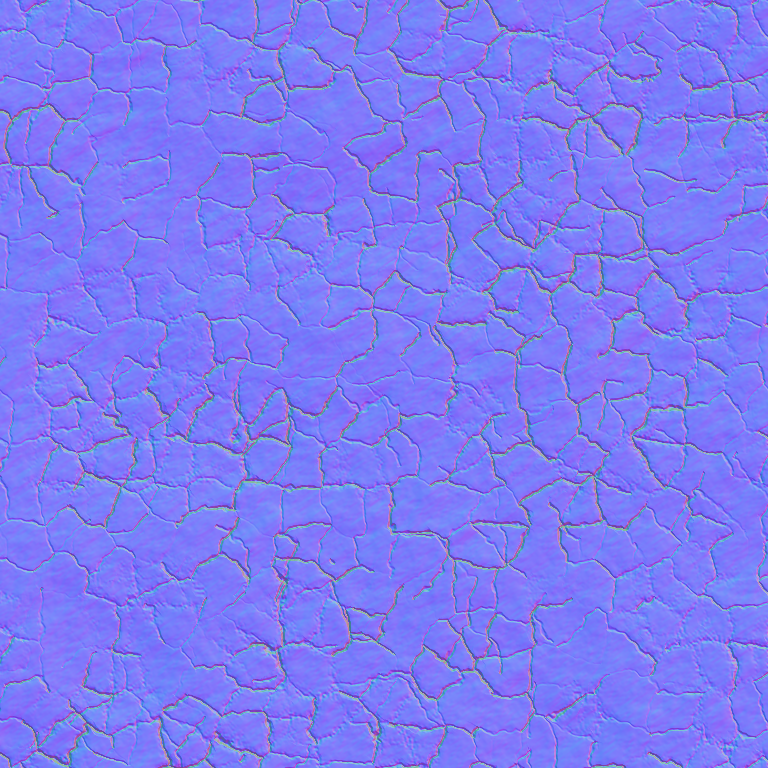
Write a three.js fragment shader that draws this texture map.

```glsl
varying vec2 vUv;

const float SAMPLE_STEP = 0.001;
const float CRACK_WIDTH = 0.0025;
const vec2 SLOPE_BIAS = vec2(-0.022, -0.034);

float hash21(vec2 p) {
  vec3 q = fract(vec3(p.xyx) * 0.1031);
  q += dot(q, q.yzx + 33.33);
  return fract((q.x + q.y) * q.z);
}

vec2 hash22(vec2 p) {
  vec3 q = fract(vec3(p.xyx) * vec3(0.1031, 0.1030, 0.0973));
  q += dot(q, q.yzx + 33.33);
  return fract((q.xx + q.yz) * q.zy);
}

float noise(vec2 p) {
  vec2 cell = floor(p);
  vec2 f = fract(p);
  f = f * f * f * (f * (f * 6.0 - 15.0) + 10.0);
  float low = mix(hash21(cell), hash21(cell + vec2(1.0, 0.0)), f.x);
  float high = mix(hash21(cell + vec2(0.0, 1.0)), hash21(cell + 1.0), f.x);
  return mix(low, high, f.y);
}

vec2 wobble(vec2 p, float frequency, float amount) {
  vec2 q = p * frequency;
  return amount * (vec2(noise(q), noise(q + 71.3)) - 0.5);
}

// Distance to the nearest plate edge, and a random value for that edge
vec2 plateEdge(vec2 p, float count, float seed) {
  vec2 q = p * count + seed;
  vec2 base = floor(q);
  float nearest = 9.0, second = 9.0;
  vec2 nearSite = vec2(0.0), nextSite = vec2(0.0);
  vec2 nearId = vec2(0.0), nextId = vec2(0.0);
  for (int j = -1; j <= 1; j++) {
    for (int i = -1; i <= 1; i++) {
      vec2 id = base + vec2(float(i), float(j));
      vec2 site = id + 0.08 + 0.84 * hash22(id) - q;
      float d = dot(site, site);
      if (d < nearest) {
        second = nearest; nextSite = nearSite; nextId = nearId;
        nearest = d; nearSite = site; nearId = id;
      } else if (d < second) {
        second = d; nextSite = site; nextId = id;
      }
    }
  }
  float gap = max(length(nextSite - nearSite), 0.05);
  return vec2(0.5 * (second - nearest) / (gap * count), hash21(nearId + nextId));
}

// Groove with a soft shoulder and crumbled rims
float crackDepth(float dist, float strength, float crumbs) {
  float groove = 1.0 - smoothstep(0.0, CRACK_WIDTH, dist);
  float shoulder = 1.0 - smoothstep(0.0, 0.011, dist);
  float rubble = crumbs * exp(-dist * dist / 0.00003);
  return strength * (0.0052 * groove + 0.0005 * shoulder) + 0.0013 * rubble;
}

// Fine relief stretched along a rising diagonal
float grain(vec2 p) {
  vec2 q = vec2(dot(p, vec2(0.48, 0.33)), dot(p, vec2(-0.57, 0.82))) * 36.0;
  float amplitude = 0.0021;
  float sum = 0.0;
  for (int i = 0; i < 4; i++) {
    sum += amplitude * noise(q);
    q = q * 2.03 + 19.7;
    amplitude *= 0.52;
  }
  return sum;
}

float height(vec2 p) {
  vec2 bent = p + wobble(p, 28.0, 0.015) + wobble(p, 105.0, 0.0055)
                + wobble(p, 290.0, 0.0016);
  vec2 major = plateEdge(bent, 19.0, 3.0);
  vec2 minor = plateEdge(bent, 15.0, 47.4);
  float region = smoothstep(0.1, 0.65, noise(p * 5.0 + 8.0));
  float fading = 0.45 + 0.85 * noise(p * 42.0 + 5.0);
  float majorStrength = smoothstep(0.08, 0.9, major.y) * fading * mix(0.4, 1.0, region);
  float minorStrength = 0.6 * smoothstep(0.45, 1.0, minor.y) * fading * region;
  float crumbs = noise(p * 310.0) * smoothstep(0.35, 0.75, noise(p * 13.0 + 31.0));
  float surface = grain(p) + 0.006 * noise(p * 7.0);
  return surface - crackDepth(major.x, majorStrength, crumbs)
                 - crackDepth(minor.x, minorStrength, crumbs * 0.5);
}

vec2 slopeAt(vec2 p) {
  vec2 e = vec2(SAMPLE_STEP, 0.0);
  return vec2(height(p - e.xy) - height(p + e.xy),
              height(p - e.yx) - height(p + e.yx)) / (2.0 * SAMPLE_STEP);
}

void main() {
  vec2 slope = slopeAt(vUv) + SLOPE_BIAS;
  vec3 normal = normalize(vec3(slope, 1.0));
  // Steep crack walls are dulled, as if both sides were blended
  normal *= mix(0.97, 0.52, smoothstep(0.35, 1.7, length(slope)));
  gl_FragColor = vec4(normal * 0.5 + 0.5, 1.0);
}
```
